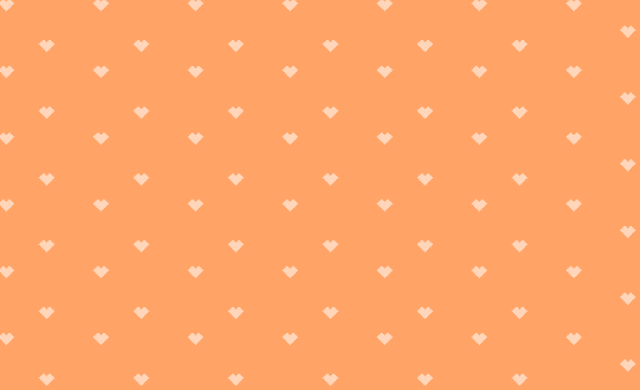
Give the GLSL for this pattern, as a Shadertoy shader.

```glsl
// Small pale blocky hearts on a flat orange ground, in two interleaved
// lattices. Each heart is a stepped mask cut from two inequalities on its
// block grid, and supersampling smooths the edges.

const vec2 PITCH = vec2(0.14779, 0.1043); // lattice spacing, in canvas widths

// 1 inside a heart of 11 by 10 blocks centred on the origin, y pointing down
float blockHeart(vec2 p) {
    vec2 block = p / 0.0019;
    float column = abs(floor(block.x + 0.5)); // mirrored, 0 at the middle
    float row = floor(5.0 - block.y);         // 0 at the tip
    float point = column - row;
    float lobes = abs(column - 2.5) + row - 9.5;
    return step(max(point, lobes), 0.01);
}

// Hearts repeated at every lattice point around the given anchor
float heartLattice(vec2 p, vec2 anchor) {
    return blockHeart(mod(p - anchor + 0.5 * PITCH, PITCH) - 0.5 * PITCH);
}

float heartPattern(vec2 p) {
    // Past the seam the last column slips right and up
    p -= vec2(0.0213, -0.0221) * step(0.9375, p.x);
    return max(heartLattice(p, vec2(0.0100, 0.0082)),
               heartLattice(p, vec2(0.0730, 0.0719)));
}

void mainImage(out vec4 fragColor, in vec2 fragCoord) {
    // Average a 4 by 4 grid of samples, measured from the top left
    float coverage = 0.0;
    for (int i = 0; i < 16; i++) {
        vec2 jitter = (vec2(i % 4, i / 4) + 0.5) / 4.0 - 0.5;
        vec2 point = fragCoord + jitter;
        point.y = iResolution.y - point.y;
        coverage += heartPattern(point / iResolution.x) / 16.0;
    }

    vec3 orange = vec3(1.0, 0.64, 0.40);
    vec3 cream = vec3(1.0, 0.84, 0.73);
    fragColor = vec4(mix(orange, cream, coverage), 1.0);
}
```
